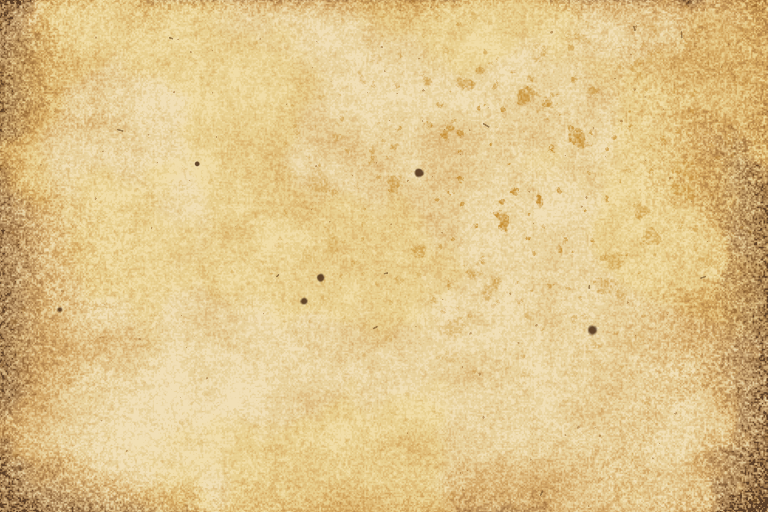
Reproduce this texture procedurally as a WebGL 1 fragment shader.

```glsl
precision highp float;
uniform vec2 u_resolution;

const vec3 UMBER = vec3(0.38, 0.24, 0.12);
const vec3 BROWN = vec3(0.63, 0.44, 0.22);
const vec3 TAN = vec3(0.74, 0.56, 0.33);
const vec3 HONEY = vec3(0.83, 0.66, 0.40);
const vec3 STRAW = vec3(0.88, 0.75, 0.51);
const vec3 PARCHMENT = vec3(0.91, 0.82, 0.60);
const vec3 CREAM = vec3(0.945, 0.875, 0.705);
const vec3 OCHRE = vec3(0.78, 0.56, 0.20);
const vec3 INK = vec3(0.25, 0.13, 0.05);

float hash(vec2 p) {
  vec3 q = fract(vec3(p.xyx) * 0.1031);
  q += dot(q, q.yzx + 33.33);
  return fract((q.x + q.y) * q.z);
}

vec2 hash2(vec2 p) {
  return vec2(hash(p + 17.0), hash(p + 59.0));
}

float noise(vec2 p) {
  vec2 i = floor(p), f = fract(p);
  f = f * f * (3.0 - 2.0 * f);
  float low = mix(hash(i), hash(i + vec2(1.0, 0.0)), f.x);
  float high = mix(hash(i + vec2(0.0, 1.0)), hash(i + 1.0), f.x);
  return mix(low, high, f.y);
}

float fbm(vec2 p) {
  float sum = 0.0, amp = 0.53;
  for (int i = 0; i < 5; i++) {
    sum += amp * noise(p);
    p = mat2(1.6, 1.2, -1.2, 1.6) * p + 7.3;
    amp *= 0.5;
  }
  return sum;
}

// Ragged round spots, one at most per grid cell
float spots(vec2 p, float cells, float radius, float chance, float ragged) {
  vec2 q = p * cells;
  float rough = (fbm(q * 4.0) - 0.5) * ragged;
  float cover = 0.0;
  for (int y = -1; y <= 1; y++) {
    for (int x = -1; x <= 1; x++) {
      vec2 cell = floor(q) + vec2(float(x), float(y));
      float size = radius * mix(0.35, 1.0, hash(cell + cells));
      float d = length(q - cell - hash2(cell + cells)) + rough * size;
      float present = step(hash(cell + 3.0 * cells), chance);
      cover = max(cover, present * (1.0 - smoothstep(size * 0.4, size, d)));
    }
  }
  return cover;
}

// Short straight fibres at random angles
float fibres(vec2 p, float cells, float len, float width, float chance) {
  vec2 q = p * cells, cell = floor(q);
  float angle = 6.2832 * hash(cell + 5.0);
  vec2 dir = vec2(cos(angle), sin(angle));
  vec2 d = q - cell - mix(vec2(0.25), vec2(0.75), hash2(cell));
  float reach = len * mix(0.3, 1.0, hash(cell + 9.0));
  d -= dir * clamp(dot(d, dir), -reach, reach);
  return step(hash(cell + 31.0), chance) * (1.0 - smoothstep(width * 0.3, width, length(d)));
}

vec3 paperRamp(float t) {
  vec3 c = mix(UMBER, BROWN, smoothstep(0.0, 0.25, t));
  c = mix(c, TAN, smoothstep(0.25, 0.45, t));
  c = mix(c, HONEY, smoothstep(0.45, 0.62, t));
  c = mix(c, STRAW, smoothstep(0.62, 0.76, t));
  c = mix(c, PARCHMENT, smoothstep(0.76, 0.88, t));
  return mix(c, CREAM, smoothstep(0.88, 1.03, t));
}

float edgeWear(vec2 p, float aspect) {
  float left = 0.40 * exp(-p.x / 0.12);
  float right = 0.50 * exp((p.x - aspect) / 0.13);
  float bottom = 0.27 * exp(-p.y / 0.06);
  float top = 0.25 * exp((p.y - 1.0) / 0.02);
  return left + right + bottom + top;
}

float crease(float x, float at, float width) {
  return 1.0 - smoothstep(0.0, width, abs(x - at));
}

void main() {
  vec2 p = gl_FragCoord.xy / u_resolution.y;
  float aspect = u_resolution.x / u_resolution.y;

  // Cloudy stains, water marks, weave and grain
  float cloud = fbm(p * 3.0 + 4.0);
  float mottle = fbm(p * 15.0);
  float tide = smoothstep(0.54, 0.57, fbm(p * 6.0 + 21.0));
  float weave = noise(p * vec2(40.0, 290.0)) + noise(p * vec2(290.0, 40.0)) - 1.0;
  float grain = noise(p * 331.0) + 0.6 * noise(p * 170.0 + 9.0) - 0.8;
  float tone = 0.905 + 0.26 * (cloud - 0.5) + 0.30 * (mottle - 0.5);
  tone += 0.045 * (tide - 0.3) + 0.07 * weave + 0.21 * grain;

  // Worn border with blotches, and folds
  float blotch = smoothstep(0.42, 0.60, fbm(p * 6.0 + 40.0));
  float wear = edgeWear(p, aspect) * (0.55 + 0.75 * blotch + 0.8 * (mottle - 0.5));
  tone -= wear * (1.0 - 0.9 * grain);
  tone -= 0.07 * crease(p.x, aspect * 0.694, 0.003) * noise(vec2(p.y * 14.0, 2.0));
  tone -= 0.04 * crease(p.x, aspect * 0.2, 0.003) * noise(vec2(p.y * 14.0, 8.0));
  vec3 color = paperRamp(clamp(tone, 0.0, 1.05));
  float yellowing = smoothstep(0.50, 0.64, fbm(p * 4.0 + 63.0));
  color *= mix(vec3(1.0, 1.0, 1.015), vec3(1.0, 0.99, 0.93), yellowing);
  float ashen = smoothstep(0.2, 0.5, wear) * blotch;
  color = mix(color, vec3(dot(color, vec3(0.4, 0.5, 0.1))), 0.2 * ashen);

  // Foxing gathered right of centre, broken up by the grain
  vec2 off = (p - vec2(aspect * 0.67, 0.66)) / vec2(0.36, 0.27);
  float cluster = exp(-dot(off, off));
  float foxing = spots(p, 15.0, 0.34, 0.36, 3.2) * cluster;
  foxing = max(foxing, spots(p, 36.0, 0.30, 0.3, 2.6) * (0.15 + 0.75 * cluster));
  color = mix(color, OCHRE, clamp(foxing * (0.72 - 0.9 * grain), 0.0, 1.0));

  // Dark specks, burn holes and fibres
  color = mix(color, BROWN, 0.6 * spots(p, 60.0, 0.20, 0.03, 1.6));
  color = mix(color, INK, 0.8 * spots(p, 5.0, 0.055, 0.20, 1.8));
  color = mix(color, BROWN * 0.7, 0.65 * fibres(p, 10.0, 0.07, 0.024, 0.05));

  gl_FragColor = vec4(color, 1.0);
}
```
